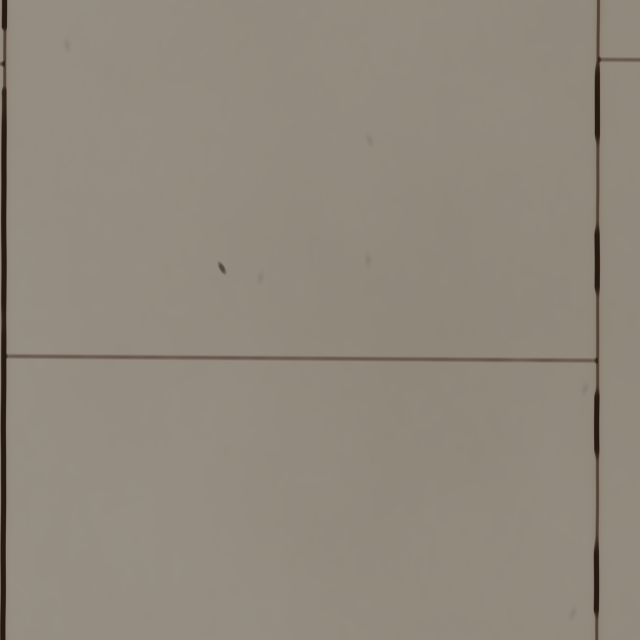
This texture is drawn by a WebGL 2 fragment shader. Its source:

```glsl
#version 300 es
// Large square greige tiles in half-offset columns, with worn dark seams and a few chips.
precision highp float;

uniform vec2 u_resolution;
out vec4 fragColor;

const float TILE = 0.927;                 // tile side
const vec2 ORIGIN = vec2(0.0068, 0.4434); // first crossing of seams
const float TAU = 6.2831853;

const vec3 GLAZE_LIGHT = vec3(0.597, 0.566, 0.520);
const vec3 GLAZE_DARK = vec3(0.538, 0.508, 0.456);
const vec3 ROW_GROUT = vec3(0.390, 0.315, 0.280);
const vec3 HAIRLINE = vec3(0.310, 0.235, 0.190);
const vec3 OPEN_GAP = vec3(0.150, 0.100, 0.070);
const vec3 STAIN = vec3(0.440, 0.365, 0.280);
const vec3 CHIP = vec3(0.270, 0.235, 0.200);

vec2 hash2(vec2 p) {
    p = vec2(dot(p, vec2(127.1, 311.7)), dot(p, vec2(269.5, 183.3)));
    return fract(sin(p) * 43758.545);
}

// Gradient noise, about -0.7 to 0.7
float gradientNoise(vec2 p) {
    vec2 i = floor(p), f = fract(p);
    vec2 u = f * f * f * (f * (f * 6.0 - 15.0) + 10.0);
    vec2 e = vec2(0.0, 1.0);
    float a = dot(hash2(i) * 2.0 - 1.0, f);
    float b = dot(hash2(i + e.yx) * 2.0 - 1.0, f - e.yx);
    float c = dot(hash2(i + e.xy) * 2.0 - 1.0, f - e.xy);
    float d = dot(hash2(i + e.yy) * 2.0 - 1.0, f - e.yy);
    return mix(mix(a, b, u.x), mix(c, d, u.x), u.y);
}

float fbm(vec2 p) {
    float sum = 0.0, gain = 0.5;
    for (int i = 0; i < 4; i++) {
        sum += gain * gradientNoise(p);
        p = p * 2.03 + 7.3;
        gain *= 0.5;
    }
    return sum;
}

// Coverage of a soft-edged stroke at distance d from its centre
float stroke(float d, float halfWidth, float soft) {
    return 1.0 - smoothstep(halfWidth - soft, halfWidth + soft, abs(d));
}

// Tilted oval mark
float fleck(vec2 p, vec2 radii, float angle, float soft) {
    float c = cos(angle), s = sin(angle);
    vec2 q = mat2(c, -s, s, c) * p;
    float d = (length(q / radii) - 1.0) * radii.x;
    return 1.0 - smoothstep(-soft, soft, d);
}

// Faint specks, at most one per cell
float scatteredFlecks(vec2 p, float cells, float soft) {
    vec2 id = floor(p * cells);
    vec2 rnd = hash2(id + 3.7);
    vec2 centre = (id + 0.2 + 0.6 * rnd) / cells;
    float present = step(0.72, hash2(id + 19.1).x);
    return present * fleck(p - centre, vec2(0.004, 0.008), rnd.y - 0.5, soft);
}

// Slow light falloff, cloudy glaze and fine mottle
vec3 glaze(vec2 p) {
    vec2 shade = (p - vec2(0.64, 0.48)) / vec2(0.28, 0.40);
    float t = 0.15 + 0.32 * p.x + 0.24 * exp(-dot(shade, shade));
    t += 0.10 * smoothstep(0.45, 1.0, p.y) * (1.0 - p.x);
    t += 0.32 * fbm(p * vec2(4.0, 3.0) + 2.0);
    t += 0.14 * fbm(p * vec2(38.0, 30.0));
    return mix(GLAZE_LIGHT, GLAZE_DARK, clamp(t, 0.0, 1.0));
}

// How far the column seam has opened at height y, 0 to 1
float seamOpening(float y, float seam) {
    float odd = mod(seam, 2.0);
    float patches = cos(TAU * (y - 0.09) / 0.25) + 0.8 * gradientNoise(vec2(y * 14.0, seam + 0.4));
    float longGap = 0.9 - 2.6 * stroke(y - 0.91, 0.035, 0.02) + 0.9 * gradientNoise(vec2(y * 9.0, 5.3));
    return smoothstep(-0.15, 0.65, mix(longGap, patches, odd));
}

void main() {
    vec2 p = gl_FragCoord.xy / u_resolution;
    float soft = max(0.0013, 0.8 / min(u_resolution.x, u_resolution.y));

    // Column seams wander slightly
    float x = p.x - ORIGIN.x - 0.0022 * (p.y - 0.5) - 0.0012 * gradientNoise(vec2(p.y * 11.0, 1.7));
    float seam = round(x / TILE);
    float dx = x - seam * TILE;

    // Row seams lean across each tile and step half a tile per column
    float column = floor(x / TILE);
    float y = p.y - ORIGIN.y + 0.0068 * fract(x / TILE) - 0.5 * TILE * mod(column, 2.0);
    float dy = y - round(y / TILE) * TILE;

    // Tile face with chips
    vec3 color = glaze(p);
    color = mix(color, CHIP, 0.13 * scatteredFlecks(p, 6.0, 0.004));
    color = mix(color, CHIP, 0.85 * fleck(p - vec2(0.347, 0.581), vec2(0.0036, 0.0090), 0.5, 0.0022));

    // Row grout
    float rowTone = 0.88 + 0.25 * gradientNoise(vec2(p.x * 24.0, column));
    color = mix(color, ROW_GROUT, rowTone * stroke(dy, 0.0028, soft + 0.0012));

    // Column seam: stained rim, hairline, then opened gaps
    float opening = seamOpening(p.y, seam);
    color = mix(color, STAIN, 0.38 * exp(-abs(dx) / 0.004));
    color = mix(color, HAIRLINE, 0.9 * stroke(dx, 0.0023, soft));
    float gapWidth = 0.0018 + 0.0022 * opening;
    color = mix(color, OPEN_GAP, opening * stroke(dx + 0.0010 * opening, gapWidth, soft));

    // Dirt where seams meet
    color = mix(color, OPEN_GAP, 0.75 * stroke(length(vec2(dx, dy)), 0.0045, 0.0025));

    fragColor = vec4(color, 1.0);
}
```
